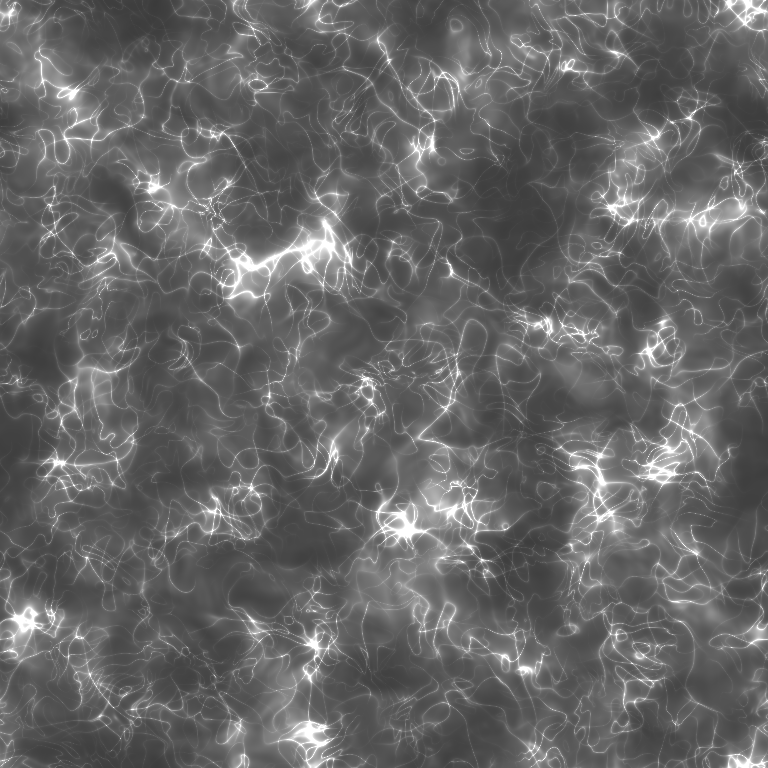
Write a Shadertoy shader that draws this texture.

```glsl
// Grey smoke threaded with fine, curling, glowing filaments.
// Wrapping gradient noise makes the clouds; the zero lines of warped noise make
// the filaments. Their sum goes through an exponential tone curve. Tiles.

const float BASE_GREY = 0.20;
const float MEDIAN_GLOW = 0.16;
const float CONTRAST = 0.49;
const int WEB_LAYERS = 6;

// Integer hash: a random vector in the square -1..1 for a wrapped lattice cell
vec2 latticeGradient(vec2 cell, float period, float seed) {
    uvec3 v = uvec3(vec3(mod(cell + 0.5, period), seed));
    v = v * 1664525u + 1013904223u;
    v.x += v.y * v.z;
    v.y += v.z * v.x;
    v.z += v.x * v.y;
    v ^= v >> 16u;
    v.x += v.y * v.z;
    v.y += v.z * v.x;
    return vec2(v.xy >> 16u) / 32767.5 - 1.0;
}

// Gradient noise that wraps after period cells, scaled to unit deviation
float wrapNoise(vec2 p, float period, float seed) {
    vec2 cell = floor(p);
    vec2 f = p - cell;
    vec2 fade = f * f * f * (f * (f * 6.0 - 15.0) + 10.0);
    vec2 right = vec2(1.0, 0.0);
    vec2 up = vec2(0.0, 1.0);
    float a = dot(latticeGradient(cell, period, seed), f);
    float b = dot(latticeGradient(cell + right, period, seed), f - right);
    float c = dot(latticeGradient(cell + up, period, seed), f - up);
    float d = dot(latticeGradient(cell + 1.0, period, seed), f - 1.0);
    return 5.67 * mix(mix(a, b, fade.x), mix(c, d, fade.x), fade.y);
}

vec2 wrapNoise2(vec2 uv, float period, float seed) {
    return vec2(wrapNoise(uv * period, period, seed),
                wrapNoise(uv * period, period, seed + 1.0));
}

// Soft clouds: octaves of wrapping noise, near unit deviation
float clouds(vec2 uv, float period, float seed) {
    float sum = 0.0;
    float weight = 0.8;
    for (int i = 0; i < 4; i++) {
        sum += weight * wrapNoise(uv * period + 0.37, period, seed + float(i));
        weight *= 0.6;
        period *= 2.0;
    }
    return sum;
}

// Bright cusp along the zero line of two-octave noise, with a smoky falloff
float filament(vec2 uv, float period, float width, float seed) {
    float coarse = wrapNoise(uv * period, period, seed);
    float fine = wrapNoise(uv * period * 2.0 + 0.5, period * 2.0, seed + 1.0);
    float height = (coarse + 0.5 * fine) / 1.118;
    return width / (width + abs(height));
}

// Patches in which filaments show
float patches(vec2 uv, float period, float low, float high, float seed) {
    return smoothstep(low, high, wrapNoise(uv * period + 0.5, period, seed));
}

// Layers of filaments from broad to fine, each bent in another direction
float web(vec2 uv, vec2 bend) {
    const mat2 turn = mat2(0.6, 0.8, -0.8, 0.6);
    float sum = 0.0;
    float period = 7.0;
    for (int i = 0; i < WEB_LAYERS; i++) {
        float seed = 40.0 + 10.0 * float(i);
        float line = filament(uv + bend, period, 0.1, seed);
        sum += line * patches(uv + 0.5 * bend, 9.0 + float(i), -1.0, 1.8, seed + 5.0);
        bend = turn * bend;
        period = floor(period * 1.35);
    }
    return sum;
}

void mainImage(out vec4 fragColor, in vec2 fragCoord) {
    vec2 uv = fragCoord / iResolution.xy;

    // Curl the space at a wide and a narrow scale
    vec2 bend = 0.018 * wrapNoise2(uv, 8.0, 1.0) + 0.007 * wrapNoise2(uv, 22.0, 3.0);

    // Smoke, filaments and a few hot flares, centred around zero
    float smoke = 0.77 * clouds(uv + 0.6 * bend, 6.0, 10.0);
    float threads = 2.6 * web(uv, bend) - 0.97;
    float flare = 2.6 * filament(uv - bend, 5.0, 0.12, 20.0)
                * patches(uv, 7.0, 0.9, 2.4, 25.0);

    float grey = BASE_GREY + MEDIAN_GLOW * exp(CONTRAST * (smoke + threads + flare));
    fragColor = vec4(vec3(min(grey, 1.0)), 1.0);
}
```
